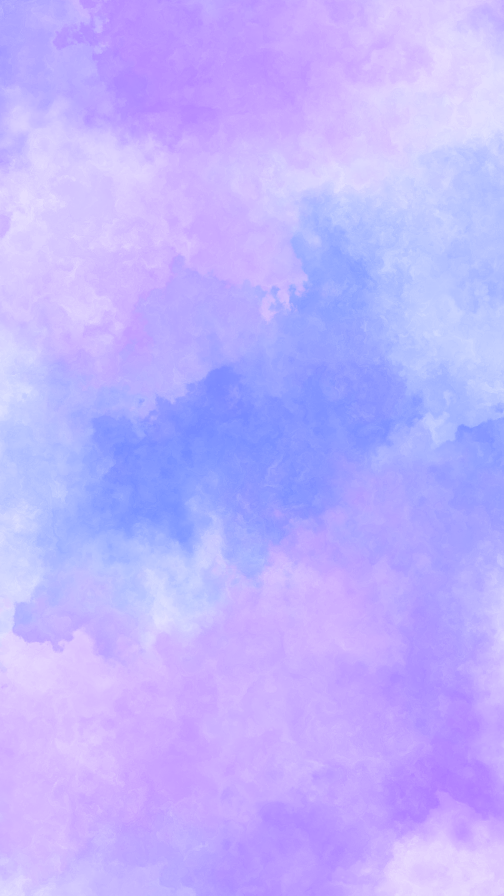
A Shadertoy shader for this background:

```glsl
// Soft watercolour clouds in periwinkle blue and violet with ragged, layered washes

#define WASHES 21           // number of overlapping washes
#define WASH_MIN 0.10       // wash radii, in canvas widths
#define WASH_MAX 0.24
#define RAGGED 0.28         // how far the fractal warp bends the edges
#define HUE_SPREAD 0.65     // variation between blue and violet
#define DEPTH_SPREAD 1.00   // variation between pale and deep pigment
#define CONTRAST 1.25       // overall strength of the pigment range
#define GRAIN 0.36          // strength of the fine mottling
#define PALE_BLUE vec3(0.80, 0.84, 1.0)
#define PALE_VIOLET vec3(0.88, 0.80, 1.0)
#define DEEP_BLUE vec3(0.47, 0.57, 1.0)
#define DEEP_VIOLET vec3(0.73, 0.50, 1.0)

float hash(vec2 p) {
    vec3 a = fract(p.xyx * 0.1031);
    a += dot(a, a.yzx + 33.33);
    return fract((a.x + a.y) * a.z);
}

float noise(vec2 p) {
    vec2 cell = floor(p), f = fract(p);
    f = f * f * f * (f * (f * 6.0 - 15.0) + 10.0);
    float low = mix(hash(cell), hash(cell + vec2(1, 0)), f.x);
    float high = mix(hash(cell + vec2(0, 1)), hash(cell + vec2(1, 1)), f.x);
    return mix(low, high, f.y);
}

float fbm(vec2 p) {
    float sum = 0.0, total = 0.0, weight = 1.0;
    for (int i = 0; i < 5; i++) {
        sum += weight * noise(p);
        total += weight;
        weight *= 0.58;
        p = mat2(1.6, 1.2, -1.2, 1.6) * p + 17.3;
    }
    return sum / total;
}

vec2 fbm2(vec2 p) {
    return vec2(fbm(p + 3.0), fbm(p + 71.0)) - 0.5;
}

// 0 is blue, 1 is violet: a blue band widens and rises towards the right
float hueField(vec2 p, float aspect) {
    float x = clamp(p.x, 0.0, 1.0);
    float across = (p.y / aspect - 0.36 - 0.28 * x) / (0.11 + 0.20 * x * x);
    float band = exp(-across * across);
    return 0.66 - 0.62 * band + HUE_SPREAD * (noise(p * 3.1 + 41.0) - 0.5);
}

void mainImage(out vec4 fragColor, in vec2 fragCoord) {
    float aspect = iResolution.y / iResolution.x;
    vec2 p = fragCoord / iResolution.x;

    // Coarse and fine warps give every boundary its torn outline
    vec2 torn = fbm2(p * 24.0 + 150.0);
    vec2 q = p + RAGGED * (fbm2(p * 5.0) + 0.4 * torn);

    // Broad wet ground, palest where the two hues meet
    float hue = hueField(q, aspect);
    float depth = 0.46 + DEPTH_SPREAD * (noise(q * 3.4 + 9.0) - 0.5);
    depth += 0.35 * (2.0 * abs(hue - 0.45) - 0.46);

    // Scattered washes, crisp on some sides and bleeding out on others
    float bleed = smoothstep(0.35, 0.8, noise(p * 4.0 + 130.0));
    for (int i = 0; i < WASHES; i++) {
        float id = float(i) + 1.0;
        vec2 centre = fract(id * vec2(0.7549, 0.5698) + 0.35) * vec2(1.0, aspect);
        float radius = mix(WASH_MIN, WASH_MAX, hash(vec2(id, 5.0)));
        vec2 offset = q - centre;
        float dist = length(offset) - radius;
        float soft = mix(0.010, 0.09, bleed);
        float mask = 1.0 - smoothstep(-soft, soft, dist);

        float angle = 6.2832 * hash(vec2(id, 19.0));
        float side = dot(offset, vec2(cos(angle), sin(angle))) / radius;
        float cover = mask * mix(0.3, 0.75, hash(vec2(id, 31.0)));
        cover *= mix(0.35, 1.0, smoothstep(-0.9, 0.6, side));

        float washHue = hueField(centre, aspect) + 0.4 * (hash(vec2(id, 47.0)) - 0.5);
        float washDepth = fract(id * 0.618) * 1.15 - 0.1;
        hue = mix(hue, washHue, cover);
        depth = mix(depth, washDepth, cover);

        // Pigment gathers in a faint line just inside the edge
        float rim = (dist + 0.008) / 0.012;
        depth += 0.06 * (1.0 - bleed) * cover * exp(-rim * rim);
    }

    // Stepped cloudy layers of thin paint
    float cloud = fbm(p * 7.0 + 1.5 * torn + 200.0);
    float layers = 0.0;
    for (int k = 0; k < 4; k++) {
        float level = 0.35 + 0.1 * float(k);
        layers += smoothstep(level - 0.025, level + 0.025, cloud) * 0.25;
    }
    depth += 0.18 * (layers - 0.5);

    // Fine mottling, and small dry flecks in patches
    float mottle = fbm(p * 48.0 + 3.0 * torn + 300.0) - 0.5;
    float patches = smoothstep(0.4, 0.8, fbm(p * 4.0 + 88.0) * 1.4 - 0.15);
    depth += GRAIN * mottle * (0.5 + patches);
    depth -= 0.16 * patches * smoothstep(-0.05, 0.2, mottle);

    // Separate the hues and stretch the pigment range
    hue = mix(clamp(hue, 0.0, 1.0), smoothstep(0.12, 0.88, hue), 0.7);
    depth = clamp(0.44 + CONTRAST * (depth - 0.49), -0.18, 1.05);
    vec3 pale = mix(PALE_BLUE, PALE_VIOLET, hue);
    vec3 deep = mix(DEEP_BLUE, DEEP_VIOLET, hue);
    fragColor = vec4(clamp(mix(pale, deep, depth), 0.0, 1.0), 1.0);
}
```
